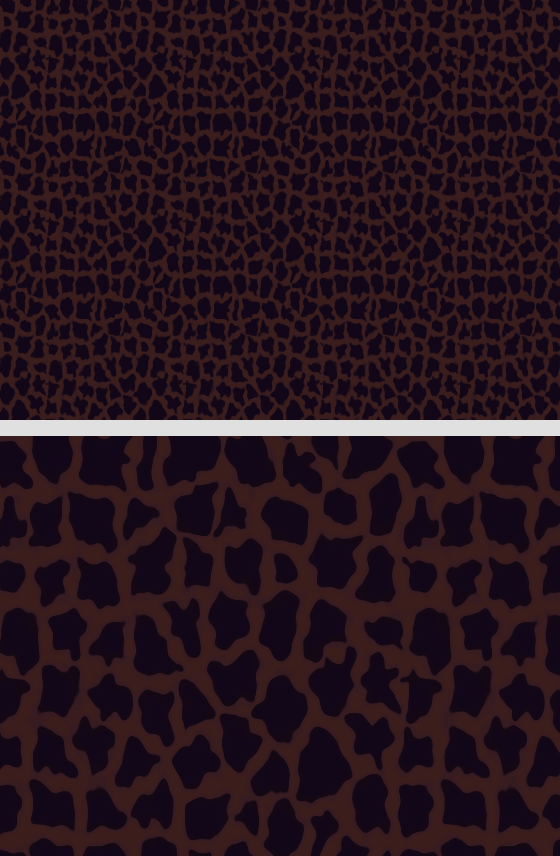
Top, the full canvas; bottom, a detail of the centre.
Give the GLSL for this pattern, as a WebGL 1 fragment shader.

```glsl
precision highp float;
uniform vec2 u_resolution;

#define TILE vec2(9.0, 8.0)             // spots per repeat
#define CELL vec2(0.0363, 0.0484)       // spot spacing, in canvas heights
#define JITTER 0.72
#define SIZE_SPREAD 0.24
#define GAP 0.13                        // half the width of the ground between spots
#define ROUNDING 0.045
#define LOBES 0.075
#define RAGGED 0.17
#define GROUND_WARM vec3(0.232, 0.112, 0.110)
#define GROUND_COOL vec3(0.210, 0.108, 0.128)
#define SPOT_RIM vec3(0.080, 0.030, 0.080)
#define SPOT_CORE vec3(0.068, 0.028, 0.098)

vec3 hash3(vec2 p) {
  vec3 q = vec3(dot(p, vec2(127.1, 311.7)), dot(p, vec2(269.5, 183.3)), dot(p, vec2(419.2, 371.9)));
  return fract(sin(q) * 43758.545);
}

// Gradient noise that repeats after the given period
float corner(vec2 cell, vec2 offset, vec2 period) {
  float angle = 6.2832 * hash3(mod(cell, period) + 17.0).x;
  return dot(vec2(cos(angle), sin(angle)), offset);
}

float gradientNoise(vec2 p, vec2 period) {
  vec2 i = floor(p), f = fract(p);
  vec2 u = f * f * f * (f * (f * 6.0 - 15.0) + 10.0);
  vec2 e = vec2(1.0, 0.0);
  float low = mix(corner(i, f, period), corner(i + e, f - e, period), u.x);
  float high = mix(corner(i + e.yx, f - e.yx, period), corner(i + 1.0, f - 1.0, period), u.x);
  return mix(low, high, u.y);
}

// Spot centre in xy, size weight in z
vec3 site(vec2 cell) {
  vec3 h = hash3(mod(cell, TILE));
  return vec3(cell + 0.5 + JITTER * (h.xy - 0.5), SIZE_SPREAD * h.z);
}

float power(vec2 p, vec3 s) {
  vec2 v = p - s.xy;
  return dot(v, v) - s.z;
}

// Signed depth inside the spot, in cells; negative on the ground
float spotDepth(vec2 p) {
  // Owner of this point in a weighted Voronoi diagram
  vec2 home = floor(p), owner = home;
  float best = 100.0;
  for (int y = -1; y <= 1; y++) {
    for (int x = -1; x <= 1; x++) {
      vec2 cell = home + vec2(float(x), float(y));
      float d = power(p, site(cell));
      if (d < best) {
        best = d;
        owner = cell;
      }
    }
  }

  // Smooth minimum of the distances to all borders
  vec3 own = site(owner);
  float sum = 0.0;
  for (int y = -2; y <= 2; y++) {
    for (int x = -2; x <= 2; x++) {
      if (x == 0 && y == 0) continue;
      vec3 other = site(owner + vec2(float(x), float(y)));
      float border = (power(p, other) - best) / (2.0 * length(other.xy - own.xy));
      sum += exp(-border / ROUNDING);
    }
  }
  float depth = -ROUNDING * log(sum) - GAP;

  // Some spots become lobed like clover
  vec3 h = hash3(mod(owner, TILE) + 53.0);
  vec2 v = p - own.xy + vec2(0.0001, 0.0);
  float count = 3.0 + floor(3.0 * h.x);
  float strength = LOBES * h.y * smoothstep(0.05, 0.25, length(v));
  return depth + strength * cos(count * atan(v.y, v.x) + 6.2832 * h.z);
}

void main() {
  vec2 p = gl_FragCoord.xy / u_resolution.y / CELL;

  // Uneven outlines: a gentle bend and finer notches
  vec2 bend = vec2(gradientNoise(p * 2.0, TILE * 2.0), gradientNoise(p * 2.0 + 5.0, TILE * 2.0));
  float depth = spotDepth(p + 0.14 * bend);
  depth += RAGGED * gradientNoise(p * 3.0, TILE * 3.0);

  // Slight shift of hue towards the outlines
  vec3 ground = mix(GROUND_WARM, GROUND_COOL, smoothstep(-0.10, -0.03, depth));
  vec3 spot = mix(SPOT_RIM, SPOT_CORE, smoothstep(0.05, 0.11, depth));

  float soft = 0.75 / (u_resolution.y * 0.5 * (CELL.x + CELL.y));
  gl_FragColor = vec4(mix(ground, spot, smoothstep(-soft, soft, depth)), 1.0);
}
```
